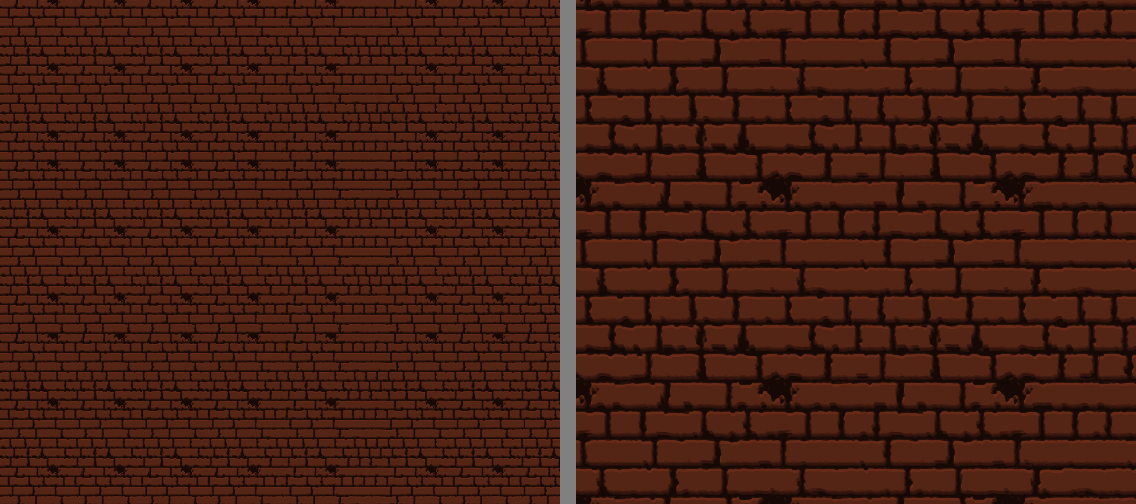
Left, the full canvas; right, a detail of the centre.
Write a Shadertoy shader that draws this texture.

```glsl
// Worn red-brown brick wall: seven kinds of course, repeated with chipped edges and dark holes.
#define WALL vec2(1152.0, 1038.0)
#define COURSE 19.7
#define TILE 137.25
#define FILLER 23.0
#define JOINT 0.3
#define CORNER 3.5
#define ROUGHNESS 0.9
#define CHIP_DEPTH 4.5
#define HOLE_RADIUS 7.5

const vec3 MORTAR = vec3(0.085, 0.037, 0.02);
const vec3 DEEP = vec3(0.15, 0.06, 0.04);
const vec3 DARK = vec3(0.20, 0.08, 0.05);
const vec3 SHADE = vec3(0.26, 0.11, 0.06);
const vec3 FACE = vec3(0.33, 0.14, 0.08);
const vec3 LIGHT = vec3(0.40, 0.165, 0.09);

// Joint positions along one tile, for each kind of course
const vec4 JOINTS[7] = vec4[7](
    vec4(22, 46, 88, 118), vec4(5, 54, 97, 97), vec4(18, 67, 102, 102),
    vec4(8, 49, 80, 110), vec4(25, 57, 86, 115), vec4(50, 86, 126, 126),
    vec4(8, 62, 105, 105));
// Where filler enters a tile; negative marks a stretched brick
const float FILL_AT[7] = float[7](45.0, -30.0, -40.0, 48.5, 56.0, 36.0, -30.0);

float hash(vec2 p) {
    p = fract(p * vec2(0.1031, 0.1197));
    p += dot(p, p.yx + 33.33);
    return fract((p.x + p.y) * p.x * 7.31);
}

float noise(vec2 p) {
    vec2 i = floor(p), f = fract(p);
    f = f * f * (3.0 - 2.0 * f);
    return mix(mix(hash(i), hash(i + vec2(1, 0)), f.x),
               mix(hash(i + vec2(0, 1)), hash(i + vec2(1, 1)), f.x), f.y);
}

// Fillers inside a tile, and the left end of a tile
float fillers(int t) { return t == 4 ? 1.0 : (t == 5 ? 3.0 : 0.0); }
float tileStart(int t) {
    float added = t > 5 ? 4.0 : (t > 4 ? 1.0 : 0.0);
    return -27.75 + float(t) * TILE + added * FILLER;
}

// Seven courses in turn, cut short where the wall block restarts
int courseKind(int row) {
    if (row < 17) return (row + 6) % 7;
    int n = row % 18;
    return n == 17 ? 6 : n % 7;
}

// Depth inside a brick, chipped along its rim; negative in the mortar
float brickDepth(vec2 p, vec2 halfSize, vec2 hole, float seed, float wear) {
    vec2 q = abs(p) - halfSize + CORNER;
    float depth = CORNER - length(max(q, 0.0)) - min(max(q.x, q.y), 0.0);
    vec2 grain = p + vec2(200.0 + seed * 13.7, 300.0 + seed * 5.3);
    float chip = smoothstep(0.6, 0.9, noise(grain * 0.2));
    chip *= smoothstep(6.0, 1.0, depth) * (p.y < 0.0 ? 1.0 : 0.5);
    depth -= ROUGHNESS * noise(grain * 0.45) + CHIP_DEPTH * wear * chip;
    vec2 h = p - hole;
    float ragged = HOLE_RADIUS * (0.5 + noise(h * 0.35 + 90.0));
    return min(depth, length(h * vec2(0.8, 1.1)) - ragged);
}

void mainImage(out vec4 fragColor, in vec2 fragCoord) {
    vec2 pos = fragCoord / iResolution.xy * WALL;
    float soft = 0.5 * WALL.x / iResolution.x;

    // Course, measured from the top
    float rowPos = (WALL.y - pos.y + 3.25) / COURSE;
    int kind = courseKind(int(floor(rowPos)));
    float y = (0.5 - fract(rowPos)) * COURSE;

    // Tile along the course
    int tile = 0;
    for (int i = 1; i < 9; i++) if (pos.x >= tileStart(i)) tile = i;

    // Nearest joints on both sides
    float left = -1e4, right = 1e4, seed = 0.0;
    float fillAt = FILL_AT[kind];
    for (int t = tile - 1; t <= tile + 1; t++) {
        float count = fillers(t);
        for (int i = 0; i < 7; i++) {
            bool filler = i > 3;
            if (filler && (fillAt < 0.0 || float(i - 4) >= count)) continue;
            float base = filler ? fillAt + float(i - 4) * FILLER : JOINTS[kind][i];
            float moved = (!filler && base > abs(fillAt)) ? count * FILLER : 0.0;
            float joint = tileStart(t) + base + moved;
            if (joint <= pos.x && joint > left) { left = joint; seed = base + float(kind) * 17.0; }
            if (joint > pos.x) right = min(right, joint);
        }
    }

    // Hole at each tile end, across the last two courses; wear gathers near it
    float middle = 0.5 * (left + right);
    float start = tileStart(tile), next = tileStart(tile + 1);
    float holeX = (pos.x - start < next - pos.x ? start : next) + 1.0;
    float holeY = kind == 6 ? 4.5 : (kind == 5 ? 4.5 - COURSE : 1e3);
    vec2 hole = vec2(holeX - middle, holeY);
    float nearHole = smoothstep(60.0, 10.0, abs(middle - holeX)) * (kind > 2 ? 1.0 : 0.3);
    float wear = 0.35 + 0.5 * hash(vec2(seed, 4.0)) + 0.6 * nearHole;

    vec2 p = vec2(pos.x - middle, y);
    vec2 halfSize = vec2(0.5 * (right - left), 0.5 * COURSE) - JOINT * vec2(1.0, 0.5);
    float depth = brickDepth(p, halfSize, hole, seed, wear);
    float below = brickDepth(p + vec2(0.8, -2.0), halfSize, hole, seed, wear);
    float above = brickDepth(p + vec2(-0.5, 2.2), halfSize, hole, seed, wear);

    // Bevel: dark rim, shaded underside, lit upper edge
    vec3 color = mix(MORTAR, DEEP, smoothstep(-soft, soft, depth));
    color = mix(color, DARK, smoothstep(-soft, soft, depth - 0.8));
    color = mix(color, SHADE, smoothstep(-soft, soft, min(depth - 1.2, below)));
    color = mix(color, FACE, smoothstep(-soft, soft, min(depth - 1.4, below - 0.9)));
    float lit = smoothstep(-soft, soft, depth - 0.8) * smoothstep(-soft, soft, 0.3 - above);
    color = mix(color, LIGHT, lit * smoothstep(-1.0, 2.0, below));
    fragColor = vec4(color, 1.0);
}
```
